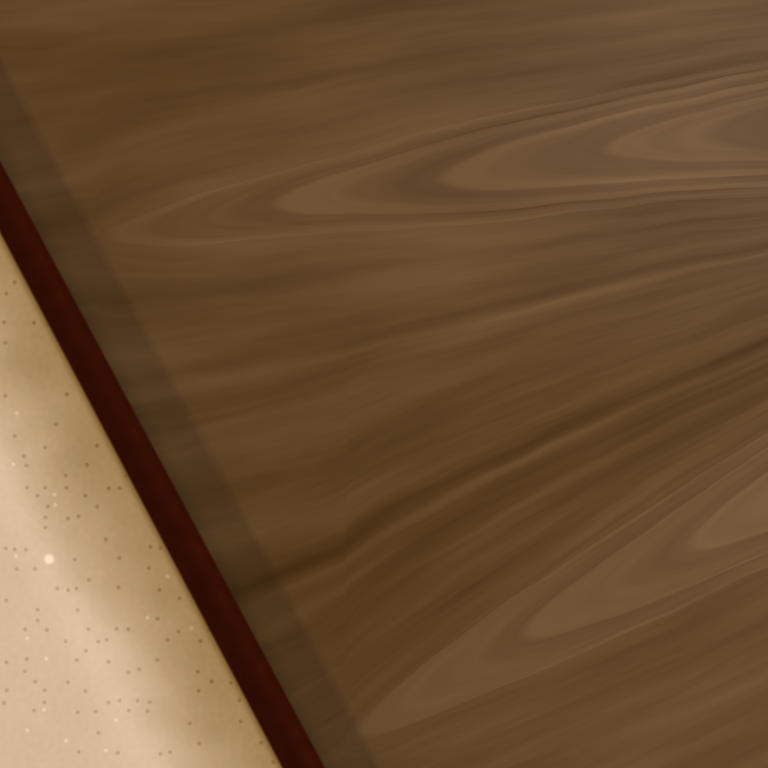
Write a WebGL 2 fragment shader that draws this texture.

```glsl
#version 300 es
precision highp float;
// Brown veneer with two arched grain figures, a dark diagonal trim and a pale plaster corner.

#define GRAIN_FREQ 11.0
#define GRAIN_CONTRAST 0.105
#define RING_COUNT 4.6
#define RING_CONTRAST 0.055
#define SHADOW_WIDTH 0.062
#define EDGE_SOFTNESS 0.0025
#define SPECK_CELLS 75.0

uniform vec2 u_resolution;
out vec4 fragColor;

const vec3 WOOD_DARK = vec3(0.345, 0.240, 0.125);
const vec3 WOOD_LIGHT = vec3(0.425, 0.318, 0.208);
const vec3 TRIM = vec3(0.170, 0.048, 0.012);
const vec3 PLASTER_SHADE = vec3(0.640, 0.520, 0.345);
const vec3 PLASTER_LIGHT = vec3(0.845, 0.725, 0.600);

vec2 hash2(vec2 p) {
  vec3 q = fract(p.xyx * vec3(0.1031, 0.1030, 0.0973));
  q += dot(q, q.yzx + 33.33);
  return fract((q.xx + q.yz) * q.zy);
}

float corner(vec2 cell, vec2 offset, vec2 f) {
  return dot(hash2(cell + offset) * 2.0 - 1.0, f - offset);
}

float gradientNoise(vec2 p) {
  vec2 i = floor(p), f = fract(p);
  vec2 u = f * f * f * (f * (f * 6.0 - 15.0) + 10.0);
  float low = mix(corner(i, vec2(0, 0), f), corner(i, vec2(1, 0), f), u.x);
  float high = mix(corner(i, vec2(0, 1), f), corner(i, vec2(1, 1), f), u.x);
  return mix(low, high, u.y);
}

// Parabolic arch opening to the right: axis height, half width, depth inside.
vec3 arch(vec2 p, vec2 tip, float slope, float bend, float spread) {
  float s = p.x - tip.x;
  float axis = tip.y + slope * s - bend * s * s;
  float t = (p.y - axis) / spread;
  return vec3(axis, spread * sqrt(max(s, 0.0)), s - t * t);
}

// Growth rings: a pale leading edge fading to dark, nested inside an arch.
float rings(float depth) {
  float phase = fract(depth * RING_COUNT);
  float saw = smoothstep(0.0, 0.13, phase) * (1.0 - phase) - 0.38;
  return saw * smoothstep(0.0, 0.025, depth);
}

float band(float x, float center, float width) {
  float t = (x - center) / width;
  return exp(-t * t);
}

vec3 wood(vec2 p) {
  vec2 w = p;
  w.y += 0.010 * gradientNoise(p * vec2(4.0, 7.0)) + 0.003 * gradientNoise(p * vec2(14.0, 25.0));
  vec3 upper = arch(w, vec2(0.124, 0.688), 0.20, 0.04, 0.095);
  vec3 lower = arch(w, vec2(0.449, 0.036), 0.60, 0.06, 0.122);
  float upperTop = upper.x + upper.y, upperBase = upper.x - upper.y;
  float lowerTop = lower.x + lower.y, lowerBase = lower.x - lower.y;

  // One continuous coordinate across the grain; it fans out between the arches.
  float fan = (w.y - lowerTop) / (upperBase - lowerTop);
  float across = fan;
  if (w.y > upperTop) across = 1.0 + 0.5 * (w.y - upperTop) / (1.1 - upperTop);
  else if (w.y > upperBase) across = 1.0 + 0.45 * upper.z;
  else if (w.y < lowerBase) across = -1.8 * (lowerBase - w.y);
  else if (w.y < lowerTop) across = -0.45 * lower.z;

  // Long streaks at several scales
  float grain = 0.0, amp = 0.55, freq = GRAIN_FREQ;
  for (int i = 0; i < 4; i++) {
    grain += amp * gradientNoise(vec2(across * freq + 7.3, p.x * (1.5 + 0.12 * freq) + float(i) * 19.0));
    freq *= 2.1;
    amp *= 0.66;
  }
  float tone = GRAIN_CONTRAST * grain;
  tone += RING_CONTRAST * (rings(upper.z) + 1.25 * rings(lower.z));

  // Strong single streaks in the fan
  tone += 0.030 * band(fan, 0.350, 0.012) - 0.028 * band(fan, 0.385, 0.022);
  tone += 0.026 * band(fan, 0.755, 0.010) - 0.022 * band(fan, 0.785, 0.018);
  tone -= 0.022 * band(fan, 0.925, 0.015);

  // Broad light: warm dark left and centre, greyer towards the upper right
  float light = 0.20 + 0.45 * smoothstep(0.15, 1.0, p.x);
  light += 0.40 * band(w.y, upper.x, 0.13) * smoothstep(0.05, 0.3, p.x);
  light += 0.35 * smoothstep(-0.1, 0.15, lower.z);
  light -= 0.35 * band(fan, 0.3, 0.28);
  vec3 color = mix(WOOD_DARK, WOOD_LIGHT, clamp(light, -0.2, 1.1));
  color += vec3(0.0, 0.008, 0.018) * smoothstep(1.0, 1.9, p.x + p.y);
  return color + tone * vec3(1.0, 0.88, 0.72);
}

vec3 plaster(vec2 p, float depth) {
  float cloud = gradientNoise(p * 9.0) + 0.5 * gradientNoise(p * 24.0);
  float lit = smoothstep(0.0, 0.165, depth + 0.025 * cloud);
  vec3 color = mix(PLASTER_SHADE, PLASTER_LIGHT, lit);
  color += 0.025 * band(depth, 0.15, 0.03) + 0.018 * cloud;
  color += 0.018 * gradientNoise(p * 120.0);

  // Scattered specks, mostly dark with a few glints
  vec2 cell = floor(p * SPECK_CELLS), seed = hash2(cell + 4.0);
  float r = length(fract(p * SPECK_CELLS) - 0.3 - 0.4 * seed);
  float speck = smoothstep(0.30, 0.08, r) * step(0.86, hash2(cell + 51.0).x);
  color += speck * mix(-0.10, 0.08, step(0.88, seed.y));
  return color + 0.16 * smoothstep(0.009, 0.003, length(p - vec2(0.064, 0.272)));
}

void main() {
  vec2 p = gl_FragCoord.xy / u_resolution;
  float soft = max(EDGE_SOFTNESS, 0.8 / u_resolution.y);
  float woodSide = dot(p, vec2(0.8816, 0.4720)) - 0.3729;
  float plasterSide = 0.3255 - dot(p, vec2(0.8846, 0.4664));

  // Veneer with the shaded strip beside the trim
  float shade = 1.0 - smoothstep(SHADOW_WIDTH - 0.008, SHADOW_WIDTH + 0.008, woodSide);
  vec3 color = wood(p) * (1.0 - 0.13 * shade);
  color *= 1.0 - 0.12 * band(woodSide, 0.0, 0.012);

  // Trim, then plaster with a thin olive rim
  vec3 trim = TRIM * (1.0 + 0.18 * gradientNoise(p * 40.0) + 0.25 * band(woodSide, -0.012, 0.012));
  color = mix(trim, color, smoothstep(-soft, soft, woodSide));
  vec3 wall = mix(plaster(p, plasterSide), vec3(0.43, 0.31, 0.12), 0.7 * band(plasterSide, 0.0, 0.006));
  color = mix(color, wall, smoothstep(-soft, soft, plasterSide));
  fragColor = vec4(clamp(color, 0.0, 1.0), 1.0);
}
```
